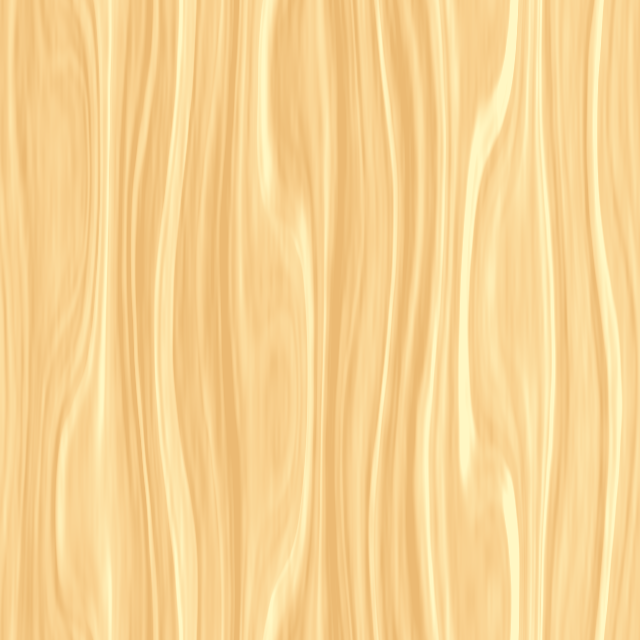
This texture is drawn by a three.js fragment shader. Its source:

```glsl
// Pale varnished wood with upright grain that bends and closes into long ovals.
// Layered sines warp a horizontal ramp; wrapped noise along the warped ramp
// gives the growth rings, and stretched noise adds fibres. Tiles both ways.

varying vec2 vUv;

const float TAU = 6.2831853;

float hash(vec2 p) {
  vec3 q = fract(p.xyx * vec3(0.1031, 0.1030, 0.0973));
  q += dot(q, q.yzx + 33.33);
  return fract((q.x + q.y) * q.z);
}

// Hash of a lattice cell that repeats after a whole number of cells.
float cellHash(vec2 cell, vec2 period) {
  cell -= period * floor((cell + 0.5) / period);
  return hash(cell + period * 1.7 + 5.0);
}

// Smooth value noise around zero, with the given count of cells across the tile.
float wrapNoise(vec2 uv, vec2 cells) {
  vec2 p = uv * cells;
  vec2 i = floor(p);
  vec2 f = p - i;
  f = f * f * (3.0 - 2.0 * f);
  float low = mix(cellHash(i, cells), cellHash(i + vec2(1.0, 0.0), cells), f.x);
  float high = mix(cellHash(i + vec2(0.0, 1.0), cells), cellHash(i + 1.0, cells), f.x);
  return mix(low, high, f.y) - 0.5;
}

// One-dimensional noise: a single row of cells.
float ringNoise(float x, float cells) {
  return wrapNoise(vec2(x, 0.0), vec2(cells, 1.0));
}

// Ramp across the board, bent by waves of whole frequencies, and its slope.
vec2 warpedRamp(vec2 uv) {
  vec2 ramp = vec2(uv.x, 1.0);
  for (int n = 0; n < 8; n++) {
    float i = float(n);
    float across = i + 2.0;
    float along = mod(i, 3.0) - 1.0;
    float angle = TAU * (across * uv.x + along * uv.y + hash(vec2(i + 2.0, 7.0)));
    ramp += 0.039 * vec2(sin(angle) / across, TAU * cos(angle));
  }
  // Small jitter makes the contours ragged where the grain is wide.
  ramp.x += 0.004 * wrapNoise(uv, vec2(44.0, 6.0));
  ramp.x += 0.002 * wrapNoise(uv, vec2(110.0, 14.0));
  return ramp;
}

vec3 woodColor(float tone) {
  vec3 darkGrain = vec3(0.925, 0.73, 0.45);
  vec3 honey = vec3(0.975, 0.815, 0.555);
  vec3 cream = vec3(0.993, 0.883, 0.645);
  vec3 highlight = vec3(1.0, 0.97, 0.765);
  vec3 color = mix(darkGrain, honey, clamp(tone * 3.0, 0.0, 1.0));
  color = mix(color, cream, clamp(tone * 3.0 - 1.0, 0.0, 1.0));
  return mix(color, highlight, clamp(tone * 3.0 - 2.0, 0.0, 1.0));
}

void main() {
  vec2 warp = warpedRamp(vUv);
  float ramp = warp.x;
  float gentle = mix(vUv.x, ramp, 0.6);
  float crowding = smoothstep(0.1, 0.9, abs(warp.y));

  // Growth rings: wide bands, streaks and thin lines, calmer where they spread.
  float rings = 0.26 * ringNoise(ramp, 17.0);
  rings += 0.36 * ringNoise(ramp, 45.0);
  rings += 0.40 * ringNoise(ramp, 97.0);
  rings += 0.28 * ringNoise(ramp, 171.0);
  float tone = 0.34 + rings * mix(0.55, 1.0, crowding);

  // Narrow pale streaks where the rings crowd together.
  tone += 0.48 * crowding * smoothstep(0.20, 0.46, ringNoise(ramp, 71.0));

  // Thin lines that also cross the calm areas.
  tone += 0.22 * ringNoise(gentle, 113.0);
  tone += 0.18 * ringNoise(gentle, 211.0);

  // Broad shading that drifts slowly along the board.
  tone += 0.16 * wrapNoise(vec2(ramp, vUv.y), vec2(11.0, 2.0));

  // Fine upright fibres and short pores.
  tone += 0.15 * wrapNoise(vUv, vec2(130.0, 4.0));
  tone += 0.17 * wrapNoise(vUv, vec2(250.0, 16.0));

  gl_FragColor = vec4(woodColor(tone), 1.0);
}
```
